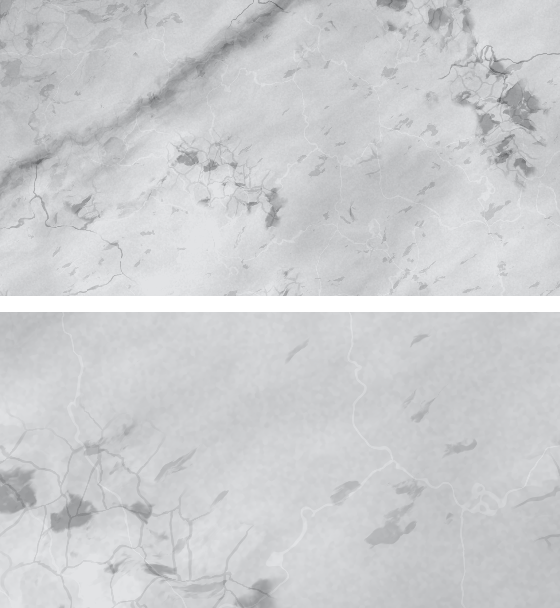
Top, the full canvas; bottom, a detail of the centre.
A Shadertoy shader for this texture:

```glsl
// Pale grey marble: soft clouds, a dark streaked seam rising to the right,
// crumbly flecked patches along steep sheets, and thin broken cracks.
// All noise is cellular: blended cell tones, and distances to cell borders.

const float BASE_TONE    = 0.822;
const float CLOUD_DEPTH  = 0.21;
const float FIBRE_DEPTH  = 0.075;
const float GRAIN_DEPTH  = 0.032;
const float CORNER_SHADE = 0.085;
const float SEAM_DEPTH   = 0.24;
const float SEAM_WIDTH   = 0.045;
const float FLECK_DEPTH  = 0.19;
const float CRACK_DEPTH  = 0.17;
const float CRACK_WIDTH  = 0.0010;
const float VEIN_LIGHT   = 0.04;
const float SHEET_PERIOD = 0.51;
const vec2  SEAM_START   = vec2(0.0, 0.34);
const vec2  SEAM_DIR     = vec2(0.832, 0.555);
const vec3  COOL_TINT    = vec3(-0.004, 0.001, 0.009);

vec2 hash2(vec2 p) {
    vec3 q = fract(p.xyx * vec3(0.1031, 0.1030, 0.0973));
    q += dot(q, q.yzx + 33.33);
    return fract((q.xx + q.yz) * q.zy);
}

// Smooth blend of random tones held by scattered cell centres
float cellTone(vec2 p) {
    vec2 cell = floor(p), f = p - cell;
    float sum = 0.01, weight = 0.02;
    for (int y = -1; y <= 1; y++)
    for (int x = -1; x <= 1; x++) {
        vec2 o = vec2(x, y);
        vec2 h = hash2(cell + o);
        vec2 r = o + h - f;
        float w = max(0.0, 1.0 - dot(r, r));
        w *= w * w;
        sum += w * fract(dot(h, vec2(17.3, 31.7)));
        weight += w;
    }
    return sum / weight;
}

// Distance to the border between the two nearest cells
float cellBorder(vec2 p) {
    vec2 cell = floor(p), f = p - cell;
    vec2 near1 = vec2(4.0), near2 = vec2(5.0);
    for (int y = -1; y <= 1; y++)
    for (int x = -1; x <= 1; x++) {
        vec2 o = vec2(x, y);
        vec2 r = o + hash2(cell + o) - f;
        if (dot(r, r) < dot(near1, near1)) { near2 = near1; near1 = r; }
        else if (dot(r, r) < dot(near2, near2)) near2 = r;
    }
    float gap = dot(near2, near2) - dot(near1, near1);
    return 0.5 * gap / max(length(near2 - near1), 0.001);
}

float layers(vec2 p) {
    float sum = 0.0, amp = 0.516;
    for (int i = 0; i < 5; i++) {
        sum += amp * cellTone(p);
        p = mat2(0.8, 0.6, -0.6, 0.8) * p * 2.03 + 17.1;
        amp *= 0.5;
    }
    return sum;
}

// Thin line along cell borders, with size and width in canvas units
float borderLine(vec2 p, float scale, float width) {
    float soft = 1.3 / iResolution.y;
    return 1.0 - smoothstep(width, width + soft, cellBorder(p * scale) / scale);
}

void mainImage(out vec4 fragColor, in vec2 fragCoord) {
    vec2 uv = fragCoord / iResolution.y;
    vec2 warp = vec2(layers(uv * 4.0 + 3.0), layers(uv * 4.0 + 41.0)) - 0.5;

    // Coordinates along and across the seam
    vec2 rel = uv - SEAM_START;
    vec2 grainDir = vec2(dot(rel, SEAM_DIR), dot(rel, vec2(-SEAM_DIR.y, SEAM_DIR.x)));
    float across = grainDir.y + 0.13 * warp.x;
    vec2 bent = grainDir + 0.12 * warp;

    // Clouds, brushed fibres and fine grain
    float cloud = layers(bent * vec2(2.2, 3.6) + 11.0) - 0.5;
    float fibre = layers(bent * vec2(9.0, 24.0) + 5.0) - 0.5;
    float tone = BASE_TONE + CLOUD_DEPTH * cloud + FIBRE_DEPTH * fibre;
    tone += GRAIN_DEPTH * (cellTone(uv * 220.0) - 0.5);

    // Shaded corner above the seam
    float corner = smoothstep(-0.05, 0.42, across);
    tone -= CORNER_SHADE * corner * (0.8 + 2.5 * cloud);

    // Seam of parallel strands, each fainter than the last
    float streak = layers(vec2(grainDir.x * 2.5, across * 19.0) + 60.0);
    float seam = 0.0;
    for (int k = 0; k < 3; k++) {
        float n = float(k);
        float d = (across + 0.085 * n) / SEAM_WIDTH;
        float reach = 1.0 - smoothstep(0.5, 1.2, grainDir.x * n);
        seam += exp(-d * d) * reach * pow(0.5, n);
    }
    tone -= SEAM_DEPTH * seam * smoothstep(0.2, 0.85, streak);

    // Crumbly patches gathered along steep repeating sheets
    float sheet = (uv.x + 0.55 * uv.y - 0.43 + 0.3 * warp.y) / SHEET_PERIOD;
    float sheetDist = abs(fract(sheet + 0.5) - 0.5) * SHEET_PERIOD * 0.87;
    float patchMask = smoothstep(0.49, 0.61, layers(uv * 3.2 + 27.0) - 0.9 * sheetDist);
    patchMask = max(patchMask, 0.5 * max(corner * corner, min(seam, 1.0)));
    vec2 crumb = grainDir + 0.16 * warp;
    float fleckNoise = layers(crumb * vec2(13.0, 18.0) + 80.0);
    float fleck = smoothstep(0.55, 0.65, fleckNoise);
    float lace = borderLine(crumb + 0.03 * fibre, 17.0, 0.0008);
    float pale = 1.0 - smoothstep(0.34, 0.44, fleckNoise);
    tone += patchMask * (0.04 * pale - 0.02 - FLECK_DEPTH * fleck - 0.07 * lace);

    // Sparse specks, broken dark cracks and pale veins
    tone -= 0.09 * smoothstep(0.71, 0.79, layers(bent * vec2(17.0, 34.0) + 130.0));
    float broken = layers(uv * 3.5 + 90.0);
    float crack = borderLine(uv + 0.28 * warp, 2.3, CRACK_WIDTH);
    tone -= CRACK_DEPTH * crack * smoothstep(0.47, 0.62, broken);
    float vein = borderLine(uv + 0.35 * warp.yx + 7.0, 3.6, CRACK_WIDTH);
    tone += VEIN_LIGHT * vein * smoothstep(0.6, 0.42, broken);

    fragColor = vec4(clamp(tone, 0.42, 0.89) + COOL_TINT, 1.0);
}
```
